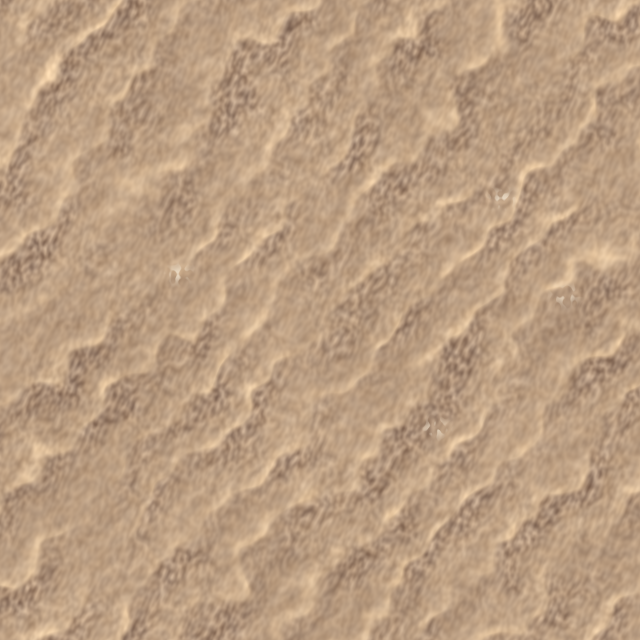
Reproduce this texture procedurally as a three.js fragment shader.

```glsl
varying vec2 vUv;

vec2 hash2(vec2 cell) {
  vec3 q = fract(cell.xyx * vec3(0.1031, 0.1030, 0.0973));
  q += dot(q, q.yzx + 33.33);
  return fract((q.xx + q.yz) * q.zy);
}

vec2 gradient(vec2 cell) {
  float angle = 6.2832 * hash2(cell + 57.0).x;
  return vec2(cos(angle), sin(angle));
}

float gradientNoise(vec2 p) {
  vec2 i = floor(p), f = fract(p);
  vec2 u = f * f * f * (f * (f * 6.0 - 15.0) + 10.0);
  float low = mix(dot(gradient(i), f),
                  dot(gradient(i + vec2(1, 0)), f - vec2(1, 0)), u.x);
  float high = mix(dot(gradient(i + vec2(0, 1)), f - vec2(0, 1)),
                   dot(gradient(i + vec2(1, 1)), f - vec2(1, 1)), u.x);
  return mix(low, high, u.y);
}

// Lumpy sand surface, stretched along the dunes
float lumps(vec2 dune) {
  return gradientNoise(dune * vec2(18.0, 28.0) + 3.0)
       + 0.6 * gradientNoise(dune * vec2(40.0, 54.0) + 21.0);
}

// Fine ripples that lean steeply to the right
float ripples(vec2 p) {
  vec2 bent = p + 0.006 * gradientNoise(p * 22.0 + 5.0);
  vec2 q = vec2(dot(bent, vec2(0.92, -0.39)), dot(bent, vec2(0.39, 0.92)));
  return gradientNoise(q * vec2(132.0, 82.0))
       + 0.45 * gradientNoise(q * vec2(78.0, 56.0) + 31.0);
}

// Rare clusters of pale stones
float paleStones(vec2 p) {
  float glow = 0.0;
  for (int k = 0; k < 4; k++) {
    vec2 centre = 0.08 + 0.84 * hash2(vec2(float(k) * 7.0 + 2.0, 11.0));
    vec2 d = (p - centre) / vec2(0.018, 0.014);
    glow += exp(-dot(d, d));
  }
  return glow * smoothstep(0.0, 0.3, gradientNoise(p * vec2(110.0, 80.0) + 9.0));
}

void main() {
  // x runs along the dunes, y across them towards the lower right
  vec2 dune = vec2(dot(vUv, vec2(0.67, 0.74)), dot(vUv, vec2(0.74, -0.67))) + 2.0;

  // Wavering, broken crest lines
  float phase = dune.y * 11.0
              + 0.9 * gradientNoise(dune * vec2(2.2, 3.0) + 5.0)
              + 0.45 * gradientNoise(dune * vec2(7.0, 6.0) + 14.0)
              + 0.36 * gradientNoise(dune * vec2(21.0, 13.0) + 40.0);
  float offset = fract(phase) - 0.5;
  float strength = smoothstep(-0.45, 0.2, gradientNoise(dune * vec2(6.5, 9.0) + 8.0));
  float glint = 0.75 + 1.1 * gradientNoise(dune * vec2(26.0, 22.0) + 63.0);
  float width = mix(0.13, 0.065, smoothstep(-0.04, 0.04, offset));
  float crest = strength * glint * exp(-offset * offset / (width * width));

  // Rough hollow on the shaded side of each crest
  float wrapped = fract(phase - 0.5);
  float hollow = smoothstep(0.02, 0.16, wrapped) * (1.0 - smoothstep(0.3, 0.68, wrapped));
  float patchiness = smoothstep(-0.3, 0.25, gradientNoise(dune * vec2(7.0, 9.0) + 27.0));
  hollow *= (0.3 + 0.7 * strength) * mix(0.45, 1.1, patchiness);
  float roughness = mix(0.5, 1.05, hollow) * mix(0.65, 1.0, patchiness);

  // Relief lit from the upper left
  float relief = lumps(dune + vec2(0.0, 0.006)) - lumps(dune - vec2(0.0, 0.006));
  float grain = ripples(vUv);
  float stones = paleStones(vUv);

  float tone = 0.148 * crest - 0.072 * hollow
             - 0.062 * relief + 0.215 * roughness * grain
             + 0.035 * gradientNoise(dune * 4.0 + 19.0);
  vec3 color = vec3(0.737, 0.622, 0.510) + tone * vec3(1.0, 0.98, 0.86);

  // Golden crests, greyer hollows and slight mineral tints
  color += vec3(0.010, 0.004, -0.012) * crest + vec3(-0.005, -0.002, 0.010) * hollow;
  color += vec3(0.014, 0.0, -0.018) * gradientNoise(vUv * 48.0 + 70.0);
  color = mix(color, vec3(0.94, 0.89, 0.81), 0.8 * clamp(stones, 0.0, 1.0));
  gl_FragColor = vec4(clamp(color, 0.0, 1.0), 1.0);
}
```
